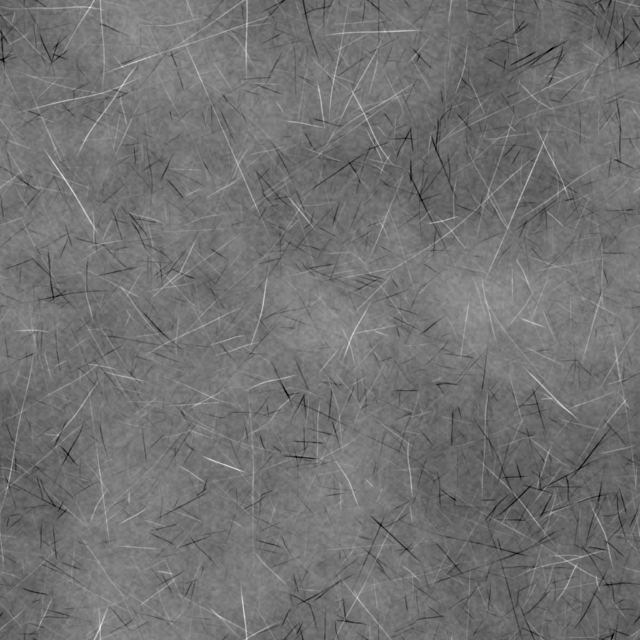
A Shadertoy shader for this texture:

```glsl
// Worn dark grey metal covered in fine light and dark scratches, tiling seamlessly.

const float BASE_GREY      = 0.441;
const float CLOUD_CONTRAST = 0.24;
const float MOTTLE_CONTRAST = 0.085;
const float GRAIN_CONTRAST = 0.11;
const float LIGHT_SCRATCH  = 0.36;
const float DARK_SCRATCH   = 0.25;
const float SCRATCH_WIDTH  = 0.0007;  // half width, in canvas units
const float MAX_BEND       = 0.16;    // share of the scratch length
const float PI             = 3.14159;

float hash(vec2 p) {
    return fract(sin(dot(p, vec2(127.1, 311.7))) * 43758.5453);
}

vec4 hash4(vec2 p) {
    return fract(sin(dot(p, vec2(127.1, 311.7)) + vec4(0.0, 1.7, 3.1, 4.6)) * 43758.5453);
}

// Value noise that wraps after a whole number of cells
float noise(vec2 uv, float cells, float seed) {
    vec2 g = uv * cells;
    vec2 i = floor(g), f = fract(g);
    f = f * f * f * (f * (f * 6.0 - 15.0) + 10.0);
    vec2 a = mod(i, cells) + seed;
    vec2 b = mod(i + 1.0, cells) + seed;
    return mix(mix(hash(a), hash(vec2(b.x, a.y)), f.x),
               mix(hash(vec2(a.x, b.y)), hash(b), f.x), f.y);
}

// Fractal sum of wrapping noise, centred on zero
float fbm(vec2 uv, float cells, float seed) {
    float sum = 0.0, weight = 0.5;
    for (int i = 0; i < 5; i++) {
        sum += weight * (noise(uv, cells, seed) - 0.5);
        cells *= 2.0;
        weight *= 0.55;
        seed += 13.7;
    }
    return sum;
}

// Box-filtered coverage of a line, y away from its centre
float lineCoverage(float y, float halfWidth, float pixel) {
    return smoothstep(-halfWidth - pixel, -halfWidth + pixel, y)
         - smoothstep(halfWidth - pixel, halfWidth + pixel, y);
}

// Randomly turned, slightly bent strokes scattered over a wrapping grid
float scratches(vec2 uv, float cells, int perCell, float seed, float pixel) {
    vec2 g = uv * cells;
    vec2 home = floor(g);
    float sum = 0.0;
    for (int y = -1; y <= 1; y++)
    for (int x = -1; x <= 1; x++) {
        vec2 cell = home + vec2(x, y);
        vec2 key = mod(cell, cells) + seed;
        for (int k = 0; k < perCell; k++) {
            vec4 h = hash4(key + float(k) * vec2(31.3, 47.9));
            float angle = h.z * PI;
            float halfLength = mix(0.2, 0.85, fract(h.w * 17.0));
            float bend = (fract(h.z * 23.0) - 0.5) * MAX_BEND;
            vec2 d = g - cell - h.xy;
            vec2 axis = vec2(cos(angle), sin(angle));
            float along = dot(d, axis) / halfLength;
            float across = dot(d, vec2(-axis.y, axis.x));
            across -= halfLength * bend * (along * along + 0.25 * sin(along * 5.0 + h.x * 6.0));
            float taper = 1.0 - smoothstep(0.5, 1.0, abs(along));
            float strength = 0.12 + 0.88 * h.w * h.w * h.w;
            float halfWidth = SCRATCH_WIDTH * mix(0.6, 1.3, h.y);
            sum += strength * taper * lineCoverage(across / cells, halfWidth, pixel);
        }
    }
    return sum;
}

void mainImage(out vec4 fragColor, in vec2 fragCoord) {
    vec2 uv = fragCoord / iResolution.xy;
    float pixel = 1.0 / iResolution.y;

    // Cloudy tarnish with drifting edges
    vec2 drift = vec2(fbm(uv, 5.0, 3.1), fbm(uv, 5.0, 71.3));
    float clouds = fbm(uv + 0.12 * drift, 4.0, 19.0);
    float mottle = fbm(uv + 0.03 * drift, 24.0, 43.0);
    float grain = 0.5 * (noise(uv, 150.0, 5.0) + noise(uv, 256.0, 9.0)) - 0.5;

    // Light strokes from long to tiny, broken up by uneven wear
    float wear = 0.4 + 1.2 * noise(uv, 19.0, 57.0);
    float light = scratches(uv, 4.0, 6, 11.0, pixel)
                + scratches(uv, 7.0, 4, 23.0, pixel)
                + 0.6 * scratches(uv, 18.0, 3, 37.0, pixel);

    // Dark strokes, denser where the surface is tarnished
    float grime = clamp(0.9 - 3.0 * mottle - 1.2 * clouds, 0.25, 1.8);
    float dark = scratches(uv, 6.0, 3, 53.0, pixel)
               + scratches(uv, 12.0, 4, 67.0, pixel)
               + scratches(uv, 24.0, 3, 83.0, pixel);

    float grey = BASE_GREY
               + CLOUD_CONTRAST * clouds
               + MOTTLE_CONTRAST * mottle
               + GRAIN_CONTRAST * grain
               + LIGHT_SCRATCH * wear * min(light, 1.0)
               - DARK_SCRATCH * grime * min(dark, 1.0);
    fragColor = vec4(vec3(clamp(grey, 0.0, 1.0)), 1.0);
}
```
